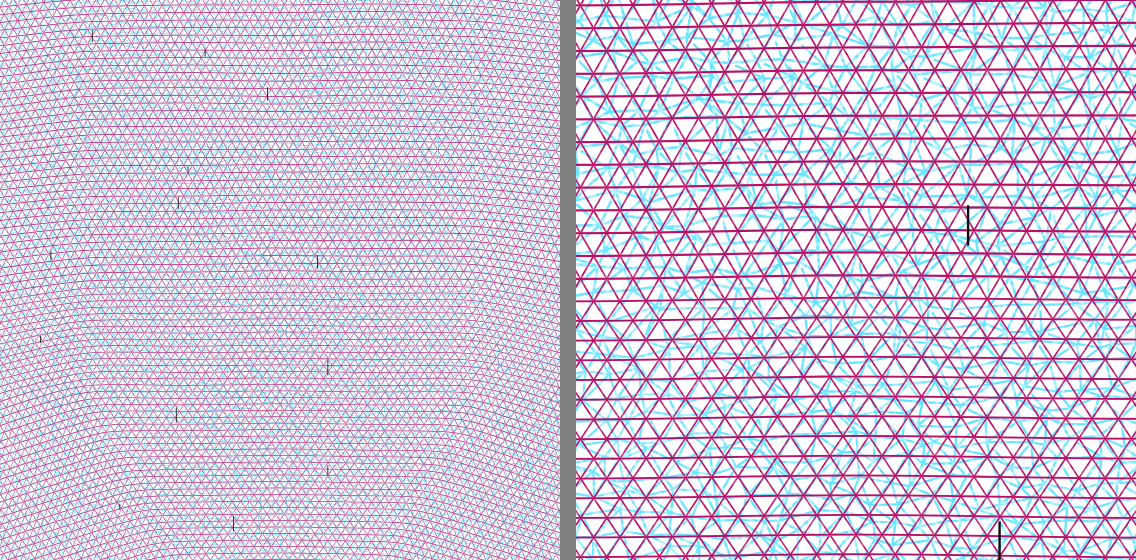
Left, the full canvas; right, a detail of the centre.
Write a Shadertoy shader that draws this pattern.

```glsl
// A fine magenta triangle mesh, draped so that its rows bend down at both sides.
// A jittered cyan mesh lies beneath it and drifts out of register in patches;
// a few short black ticks are scattered on top. All lengths are canvas fractions.

const float COLUMNS = 64.0;
const float ROWS_UPPER = 73.5;      // rows per unit height above the break
const float ROWS_EXTRA = 12.5;      // added density below the break
const float ROW_BREAK = 0.49;
const float ROW_ASPECT = 0.81;      // row height over column width
const float ROW_SHARE = 0.095;      // line width over line spacing
const float DIAGONAL_SHARE = 0.072;
const float CYAN_WIDTH = 0.00145;
const float TICK_WIDTH = 0.0014;
const float GRAIN = 520.0;          // scale of the breaks along the lines
const int TICKS = 13;
const vec3 PAPER = vec3(0.995);
const vec3 MAGENTA = vec3(0.73, 0.06, 0.40);
const vec3 PLUM = vec3(0.50, 0.08, 0.42);
const vec3 CYAN = vec3(0.38, 0.89, 1.0);
const vec3 BLACK = vec3(0.04);

float hash(vec2 p) {
    return fract(sin(dot(p, vec2(127.1, 311.7))) * 43758.5453);
}

vec2 hash2(vec2 p) {
    return vec2(hash(p), hash(p + 57.3));
}

float noise(vec2 p) {
    vec2 i = floor(p), f = fract(p);
    f = f * f * (3.0 - 2.0 * f);
    return mix(mix(hash(i), hash(i + vec2(1, 0)), f.x),
               mix(hash(i + vec2(0, 1)), hash(i + vec2(1, 1)), f.x), f.y);
}

// Share of a pixel covered by a line of the given width at distance d
float ink(float d, float width, float px) {
    float covered = min(d + 0.5 * px, 0.5 * width) - max(d - 0.5 * px, -0.5 * width);
    return clamp(covered / px, 0.0, 1.0);
}

float segmentDistance(vec2 p, vec2 a, vec2 b) {
    vec2 pa = p - a, ba = b - a;
    return length(pa - ba * clamp(dot(pa, ba) / dot(ba, ba), 0.0, 1.0));
}

// Canvas position to (column, row), with a soft fold on each side
vec2 drape(vec2 uv) {
    float side = uv.x - 0.5;
    float t = abs(side) - min(0.2 + 0.5 * uv.y, 0.35);
    float beyond = 0.5 * (t + sqrt(t * t + 0.0012));
    float lower = 1.0 - smoothstep(0.2, 0.65, uv.y);
    float x = uv.x + sign(side) * 0.13 * lower * beyond;
    float y = uv.y + mix(0.12, 0.29, lower) * beyond;
    y += 0.004 * (noise(uv * 6.0) - 0.5);
    return vec2(x * COLUMNS, y * ROWS_UPPER + ROWS_EXTRA * min(y, ROW_BREAK));
}

// Lines at the whole values of q, as wide as a share of their local spacing
float lineFamily(float q, float share) {
    float rate = max(length(vec2(dFdx(q), dFdy(q))), 1e-5);
    return ink(abs(fract(q + 0.5) - 0.5), share, rate);
}

// Jittered lattice node in column units
vec2 meshNode(vec2 id, float jitter) {
    vec2 n = id + jitter * (hash2(id) - 0.5);
    return vec2(n.x + 0.5 * n.y, n.y * ROW_ASPECT);
}

float looseMesh(vec2 grid, float jitter) {
    vec2 p = vec2(grid.x, grid.y * ROW_ASPECT);
    vec2 cell = floor(vec2(grid.x - 0.5 * grid.y, grid.y));
    float d = 10.0;
    for (int j = -2; j <= 1; j++)
    for (int i = -2; i <= 1; i++) {
        vec2 id = cell + vec2(i, j);
        vec2 a = meshNode(id, jitter);
        d = min(d, segmentDistance(p, a, meshNode(id + vec2(1, 0), jitter)));
        d = min(d, segmentDistance(p, a, meshNode(id + vec2(0, 1), jitter)));
        d = min(d, segmentDistance(p, a, meshNode(id + vec2(-1, 1), jitter)));
    }
    return d / COLUMNS;
}

void mainImage(out vec4 fragColor, in vec2 fragCoord) {
    vec2 uv = fragCoord / iResolution.xy;
    float px = 1.0 / iResolution.y;
    vec2 grid = drape(uv);
    vec3 color = PAPER;
    float grain = noise(uv * GRAIN);

    // Cyan under-mesh, drifting and breaking up in upright patches
    float patches = noise(uv * vec2(11.0, 5.0) + 3.7);
    vec2 drift = vec2(noise(uv * 5.0 + 11.0), noise(uv * 5.0 + 23.0)) - 0.5;
    float loose = looseMesh(grid + 1.6 * drift, 0.8);
    float strength = mix(0.75, 1.0, patches) * mix(0.5, 1.0, smoothstep(0.2, 0.6, grain));
    color = mix(color, CYAN, strength * ink(loose, CYAN_WIDTH, px));

    // Magenta mesh: level rows and two slightly broken diagonals
    float row = lineFamily(grid.y, ROW_SHARE);
    float rising = lineFamily(grid.x - 0.5 * grid.y, DIAGONAL_SHARE);
    float falling = lineFamily(grid.x + 0.5 * grid.y, DIAGONAL_SHARE);
    float diagonals = max(rising, falling) * mix(0.75, 1.2, grain);
    float mesh = min(max(row, diagonals), 1.0);
    float dark = 0.4 * row * step(0.75, hash(floor(grid * vec2(0.2, 1.0) + 0.5)));
    color = mix(color, mix(MAGENTA, PLUM, dark), mesh);

    // Scattered upright ticks, mostly left of center
    for (int k = 0; k < TICKS; k++) {
        vec2 h = hash2(vec2(float(k), 4.2));
        vec2 at = vec2(0.03 + 0.6 * h.x, (float(k) + h.y) / float(TICKS));
        float halfLength = mix(0.005, 0.014, hash(h));
        vec2 d = abs(uv - at);
        float tick = ink(d.x, TICK_WIDTH, px) * ink(d.y, 2.0 * halfLength, px);
        color = mix(color, BLACK, tick);
    }
    fragColor = vec4(color, 1.0);
}
```
